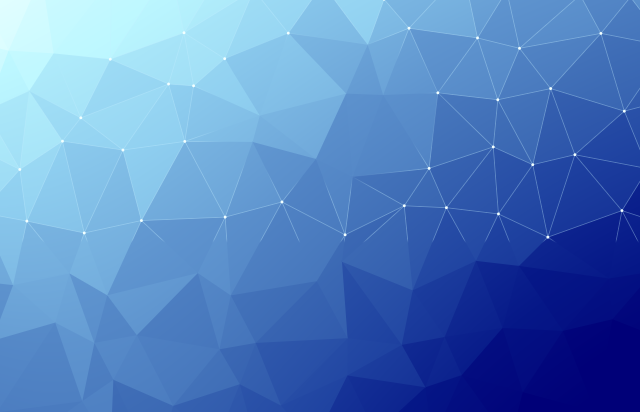
This background is drawn by a Shadertoy shader. Its source:

```glsl
// Low-poly gradient: a jittered, staggered lattice is split into triangles,
// each tinted by a diagonal tone ramp from icy white to navy. Fine pale lines
// and dots trace the mesh across the upper part, fading around an open centre.

const float CELL = 0.142;            // lattice spacing, in canvas heights
const vec2  ORIGIN = vec2(0.02, 0.045);  // lattice offset
const float JITTER = 0.68;           // vertex displacement, in cells
const vec2  SEED = vec2(17.0, 43.0);
const float FACET_CONTRAST = 0.44;   // random tone change per triangle
const float FACET_SLOPE = 0.35;      // share of smooth gradient in a facet
const float LINE_HALF_WIDTH = 0.0009;
const float LINE_ALPHA = 0.38;
const float DOT_RADIUS = 0.0034;
const vec3  LINE_COLOR = vec3(0.76, 0.93, 1.0);
const vec3  DOT_COLOR = vec3(0.95, 1.0, 1.0);
const float NET_BOTTOM = 0.415;      // lower limit of the line net
const vec2  HOLE_CENTER = vec2(0.50, 0.735);  // in canvas fractions
const vec2  HOLE_RADIUS = vec2(0.185, 0.19);

const vec3 RAMP[8] = vec3[8](
    vec3(0.91, 1.00, 1.00), vec3(0.74, 0.97, 1.00),
    vec3(0.56, 0.81, 0.94), vec3(0.37, 0.58, 0.81),
    vec3(0.24, 0.42, 0.71), vec3(0.12, 0.26, 0.63),
    vec3(0.02, 0.09, 0.53), vec3(0.00, 0.00, 0.47));

vec2 hash22(vec2 p) {
    vec3 q = fract(p.xyx * vec3(0.1031, 0.1030, 0.0973));
    q += dot(q, q.yzx + 33.33);
    return fract((q.xx + q.yz) * q.zy);
}

float cross2(vec2 a, vec2 b) { return a.x * b.y - a.y * b.x; }

vec2 meshVertex(vec2 id) {
    float stagger = 0.5 * mod(id.y, 2.0);
    vec2 offset = JITTER * (hash22(id + SEED) - 0.5);
    return ORIGIN + CELL * (id + vec2(stagger, 0.0) + offset);
}

// Position on the ramp: 0 at the light upper left, 7 at the dark lower right.
float toneAt(vec2 p, float aspect) {
    float x = p.x / aspect;
    float y = 1.0 - p.y;
    float sag = 6.5 * x * (1.0 - x) * (1.0 - x) * y;
    float corner = 0.35 * exp(-6.0 * max(x + y, 0.0));
    return 0.52 + 2.7 * x + (3.2 + 1.6 * x) * y - sag - corner;
}

vec3 rampColor(float tone) {
    tone = clamp(tone, 0.0, 7.0);
    int i = int(min(floor(tone), 6.0));
    return mix(RAMP[i], RAMP[i + 1], tone - float(i));
}

// Signed distance to the nearest edge line, positive inside the triangle.
float triangleDepth(vec2 p, vec2 a, vec2 b, vec2 c) {
    float side = sign(cross2(b - a, c - a));
    float ab = cross2(b - a, p - a) / length(b - a);
    float bc = cross2(c - b, p - b) / length(c - b);
    float ca = cross2(a - c, p - c) / length(a - c);
    return min(side * ab, min(side * bc, side * ca));
}

// Where the net shows: above its lower limit and outside the open centre.
float netMask(vec2 p, float aspect) {
    vec2 hole = (vec2(p.x / aspect, p.y) - HOLE_CENTER) / HOLE_RADIUS;
    float band = smoothstep(NET_BOTTOM - 0.006, NET_BOTTOM + 0.006, p.y);
    float corner = smoothstep(0.18, 0.34, length(p - vec2(0.0, 1.0)));
    return band * corner * smoothstep(0.85, 1.15, length(hole));
}

void mainImage(out vec4 fragColor, in vec2 fragCoord) {
    float pixel = 1.0 / iResolution.y;
    float aspect = iResolution.x * pixel;
    vec2 p = fragCoord * pixel;
    vec2 baseCell = floor((p - ORIGIN) / CELL);
    float pixelTone = toneAt(p, aspect);

    vec4 facets = vec4(rampColor(pixelTone), 1.0) * 0.0001;
    float lineDistance = 1.0;
    float dots = 0.0;

    for (int j = -1; j <= 1; j++)
    for (int i = -1; i <= 1; i++) {
        vec2 id = baseCell + vec2(i, j);
        vec2 v00 = meshVertex(id);
        vec2 v10 = meshVertex(id + vec2(1, 0));
        vec2 v01 = meshVertex(id + vec2(0, 1));
        vec2 v11 = meshVertex(id + vec2(1, 1));

        // Split each quad along its shorter diagonal.
        bool rising = distance(v00, v11) < distance(v10, v01);
        vec2 d0 = rising ? v00 : v10;
        vec2 d1 = rising ? v11 : v01;
        vec2 shade = hash22(id * 3.0 + SEED.yx) - 0.5;

        for (int k = 0; k < 2; k++) {
            vec2 tip = k == 0 ? (rising ? v10 : v00) : (rising ? v01 : v11);
            float depth = triangleDepth(p, d0, d1, tip);
            float coverage = clamp(depth / pixel + 0.5, 0.0, 1.0);
            if (coverage > 0.0) {
                float tone = toneAt((d0 + d1 + tip) / 3.0, aspect);
                tone = mix(tone, pixelTone, FACET_SLOPE);
                tone += FACET_CONTRAST * (k == 0 ? shade.x : shade.y);
                facets += vec4(rampColor(tone), 1.0) * coverage;
                lineDistance = min(lineDistance, abs(depth));
            }
        }

        float dotCover = clamp((DOT_RADIUS - distance(p, v00)) / pixel + 0.5, 0.0, 1.0);
        dots = max(dots, dotCover * step(0.5, netMask(v00, aspect)));
    }

    // Layer the net over the facets.
    vec3 color = facets.rgb / facets.a;
    float line = clamp((LINE_HALF_WIDTH - lineDistance) / pixel + 0.5, 0.0, 1.0);
    color = mix(color, LINE_COLOR, line * LINE_ALPHA * netMask(p, aspect));
    color = mix(color, DOT_COLOR, dots);
    fragColor = vec4(color, 1.0);
}
```
